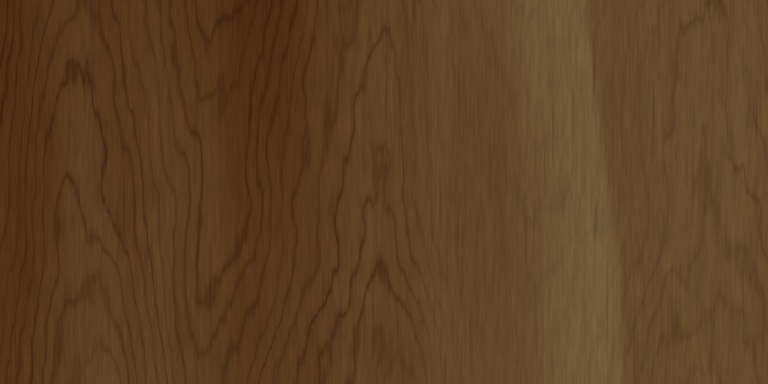
Write a Shadertoy shader that draws this texture.

```glsl
vec2 hashGradient(vec2 cell) {
    vec3 q = fract(vec3(cell.xyx) * vec3(0.1031, 0.1030, 0.0973));
    q += dot(q, q.yzx + 33.33);
    float angle = 6.2832 * fract((q.x + q.y) * q.z);
    return vec2(cos(angle), sin(angle));
}

float hash(float n) {
    n = fract(n * 0.1031);
    n *= n + 33.33;
    return fract(n * (n + n));
}

float gradientNoise(vec2 p) {
    vec2 i = floor(p), f = fract(p);
    vec2 u = f * f * f * (f * (f * 6.0 - 15.0) + 10.0);
    float a = dot(hashGradient(i), f);
    float b = dot(hashGradient(i + vec2(1, 0)), f - vec2(1, 0));
    float c = dot(hashGradient(i + vec2(0, 1)), f - vec2(0, 1));
    float d = dot(hashGradient(i + vec2(1, 1)), f - vec2(1, 1));
    return mix(mix(a, b, u.x), mix(c, d, u.x), u.y);
}

float fbm(vec2 p) {
    float sum = 0.0, amplitude = 1.0;
    for (int i = 0; i < 4; i++) {
        sum += amplitude * gradientNoise(p);
        p = p * 2.03 + 17.3;
        amplitude *= 0.5;
    }
    return sum;
}

float bump(float x, float width) {
    return exp(-x * x / (width * width));
}

// Broad stain: 0 is red-brown heartwood, 1 is pale olive sapwood
float stain(vec2 p) {
    float x = p.x + 0.05 * gradientNoise(p * vec2(3.0, 1.5) + 5.0);
    float tone = 0.44 + 0.22 * smoothstep(0.75, 1.5, x);
    tone -= 0.3 * bump(x - 0.7, 0.14) * (0.5 + 0.5 * p.y);
    tone -= 0.25 * bump(x, 0.1);
    tone -= 0.16 * p.y * smoothstep(1.0, 0.6, x);
    float slant = x + 0.07 * (p.y - 0.5);
    tone += 0.3 * smoothstep(1.3, 1.5, slant) * smoothstep(1.6, 1.565, slant);
    return tone + 0.13 * fbm(p * vec2(9.0, 0.9) + 2.0);
}

// Contours of a rippled height field form nested upward arches
float growthRings(vec2 p) {
    float x = p.x + 0.07 * gradientNoise(p * vec2(2.5, 1.8) + 8.0);
    float height = -3.8 * cos(6.2832 * (x - 0.22) / (0.66 + 0.08 * x));
    height += 4.0 * p.y + 1.5 * fbm(p * vec2(5.0, 1.6));
    height += 0.22 * gradientNoise(p * vec2(45.0, 9.0));
    height += 0.14 * gradientNoise(p * vec2(100.0, 16.0));

    float ring = floor(height);
    float offset = height - ring - 0.35 - 0.3 * hash(ring + 31.0);
    float line = bump(offset, 0.07 + 0.06 * hash(ring + 57.0));
    float shade = 0.3 * smoothstep(-0.35, 0.0, offset) * smoothstep(0.35, 0.0, offset);
    return (line + shade) * (0.45 + 0.55 * hash(ring + 83.0));
}

void mainImage(out vec4 fragColor, in vec2 fragCoord) {
    vec2 p = fragCoord / iResolution.y;

    // Fine vertical fibres
    float fibre = gradientNoise(p * vec2(125.0, 11.0))
                + 0.7 * gradientNoise(p * vec2(70.0, 5.0) + 40.0)
                + 0.6 * gradientNoise(p * vec2(190.0, 22.0) + 90.0);

    vec3 heartwood = vec3(0.30, 0.17, 0.075);
    vec3 sapwood = vec3(0.45, 0.36, 0.225);
    vec3 color = mix(heartwood, sapwood, clamp(stain(p), 0.0, 1.05));
    color *= 1.0 + 0.085 * fibre;

    // Rings fade across the plain boards on the right
    float ringStrength = 1.0 - 0.8 * smoothstep(0.95, 1.2, p.x)
                       + 0.35 * smoothstep(1.6, 1.8, p.x);
    ringStrength *= 0.85 + 0.5 * gradientNoise(p * vec2(7.0, 2.0) + 60.0);
    color *= 1.0 - vec3(0.18, 0.24, 0.28) * growthRings(p) * ringStrength;

    // Sparse dark pores
    float pores = smoothstep(0.28, 0.55, gradientNoise(p * vec2(85.0, 3.5) + 130.0));
    color *= 1.0 - 0.1 * pores;

    fragColor = vec4(color, 1.0);
}
```
